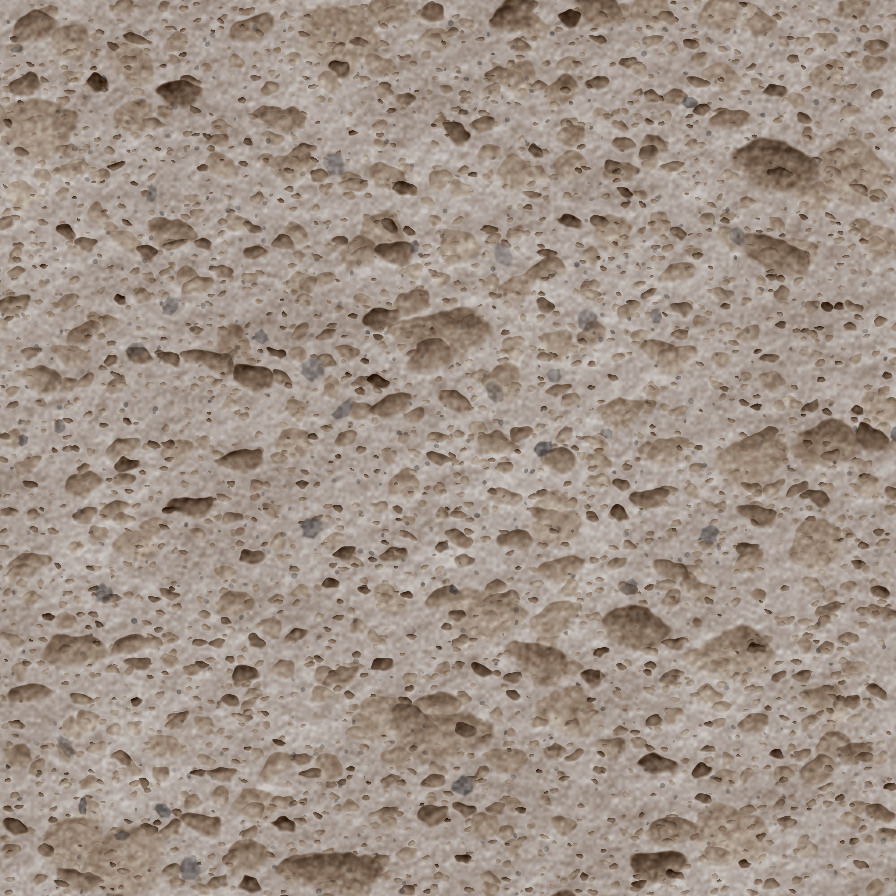
Give the GLSL for this texture, as a Shadertoy shader.

```glsl
// Pale porous volcanic stone: shaded pits of many sizes, crumbly grain and dark mineral chips.

#define SURFACE_TONE 0.84
#define SHADOW_STRENGTH 0.95
#define RELIEF_STRENGTH 2.6
#define GRAIN_STRENGTH 0.20
#define CRUMB_STRENGTH 0.24
#define LIP_LIGHT 0.07
#define EDGE_WARP 0.007
#define DARK_COLOR vec3(0.25, 0.18, 0.13)
#define MID_COLOR vec3(0.52, 0.445, 0.395)
#define LIGHT_COLOR vec3(0.75, 0.72, 0.70)
#define CHIP_COLOR vec3(0.34, 0.32, 0.32)

vec4 hash4(vec2 p) {
    vec4 q = fract(p.xyxy * vec4(0.1031, 0.1030, 0.0973, 0.1099));
    q += dot(q, q.wzxy + 33.33);
    return fract((q.xxyz + q.yzzw) * q.zywx);
}

float valueNoise(vec2 p) {
    vec2 i = floor(p), f = fract(p);
    f = f * f * (3.0 - 2.0 * f);
    float low = mix(hash4(i).x, hash4(i + vec2(1, 0)).x, f.x);
    float high = mix(hash4(i + vec2(0, 1)).x, hash4(i + vec2(1, 1)).x, f.x);
    return mix(low, high, f.y);
}

// Rough height of the unpitted surface.
float roughness(vec2 p) {
    float sum = 0.0, amp = 0.5;
    p *= 12.0;
    for (int i = 0; i < 5; i++) {
        sum += amp * valueNoise(p);
        p = mat2(1.6, 1.2, -1.2, 1.6) * p + 7.3;
        amp *= 0.6;
    }
    return sum;
}

// Cellular noise: distance to the nearest grain centre.
float crumbs(vec2 p) {
    vec2 cell = floor(p);
    float nearest = 2.0;
    for (int k = 0; k < 9; k++) {
        vec2 c = cell + vec2(k % 3 - 1, k / 3 - 1);
        nearest = min(nearest, length(p - c - hash4(c + 11.0).xy));
    }
    return nearest;
}

// One layer of pits: x = shadow, y = hollow mask, z = lit lower lip.
vec3 pitLayer(vec2 p, float count, float cover, float maxDepth, float seed) {
    vec3 result = vec3(0);
    p *= count;
    for (int k = 0; k < 9; k++) {
        vec2 cell = floor(p) + vec2(k % 3 - 1, k / 3 - 1);
        vec4 a = hash4(cell + seed), b = hash4(cell + seed + 57.0);
        if (a.z > cover) continue;
        float turn = (b.x - 0.5) * 0.9, c = cos(turn), s = sin(turn);
        vec2 q = mat2(c, s, -s, c) * (p - cell - 0.5 - 0.7 * (a.xy - 0.5));
        q /= mix(0.16, 0.42, b.y) * vec2(1.15, mix(0.65, 1.0, b.z));
        float angle = atan(q.y, q.x);
        float r = length(q) * (1.0 + 0.11 * sin(2.0 * angle + 6.28 * a.w)
            + 0.08 * sin(3.0 * angle + 40.0 * b.w) + 0.05 * sin(5.0 * angle + 30.0 * b.y));
        float rim = mix(0.5, 0.14, smoothstep(-0.6, 0.4, q.y));
        float inside = 1.0 - smoothstep(1.0 - rim, 1.0, r);
        float crescent = smoothstep(-0.3, 0.95, q.y + 0.35 * (r - 0.5));
        float depth = maxDepth * mix(0.25, 1.0, a.w * a.w);
        float shade = inside * depth * mix(0.25 + 0.5 * depth * depth, 1.0, crescent);
        float lip = exp(-30.0 * (r - 1.0) * (r - 1.0)) * clamp(-q.y, 0.0, 1.0);
        result = max(result, vec3(shade, inside, lip));
    }
    return result;
}

// Sparse angular mineral chips.
float chips(vec2 p, float count, float cover, float seed) {
    float mask = 0.0;
    p *= count;
    for (int k = 0; k < 9; k++) {
        vec2 cell = floor(p) + vec2(k % 3 - 1, k / 3 - 1);
        vec4 a = hash4(cell + seed), b = hash4(cell + seed + 31.0);
        if (a.z > cover) continue;
        float c = cos(6.28 * b.x), s = sin(6.28 * b.x);
        vec2 q = mat2(c, s, -s, c) * (p - cell - a.xy);
        q /= mix(0.12, 0.32, b.y) * vec2(1.0, mix(0.55, 1.0, b.z));
        q = abs(q);
        float edge = max(q.x, 0.5 * q.x + 0.87 * q.y);
        mask = max(mask, (1.0 - smoothstep(0.75, 1.05, edge)) * mix(0.5, 1.0, b.w));
    }
    return mask;
}

void mainImage(out vec4 fragColor, in vec2 fragCoord) {
    vec2 uv = fragCoord / iResolution.y;

    // Ragged pit outlines
    vec2 warp = vec2(valueNoise(uv * 38.0), valueNoise(uv * 38.0 + 91.0)) - 0.5;
    warp += 0.5 * (vec2(valueNoise(uv * 110.0 + 17.0), valueNoise(uv * 110.0 + 53.0)) - 0.5);
    vec2 p = uv + EDGE_WARP * warp;

    // Pits from large to tiny
    vec3 pits = pitLayer(p, 9.0, 0.55, 0.80, 3.0);
    pits = max(pits, pitLayer(p, 17.0, 0.62, 0.90, 120.0));
    pits = max(pits, pitLayer(p, 34.0, 0.55, 0.95, 260.0));
    pits = max(pits, pitLayer(uv + 0.4 * (p - uv), 75.0, 0.40, 0.85, 410.0));

    // Light from above over the rough surface
    float relief = roughness(uv) - roughness(uv + vec2(-0.001, 0.003));
    float grain = valueNoise(uv * 250.0) - 0.5;
    float crumb = 0.45 - crumbs(p * 95.0);
    float tone = SURFACE_TONE + RELIEF_STRENGTH * relief + GRAIN_STRENGTH * grain;
    tone += 0.12 * (valueNoise(uv * 9.0 + 5.0) - 0.5);
    tone += CRUMB_STRENGTH * crumb * mix(0.25, 1.0, pits.y);
    tone += LIP_LIGHT * pits.z - SHADOW_STRENGTH * pits.x - 0.03 * pits.y;
    tone = clamp(tone, -0.2, 1.1);

    // Stone colour, warmer inside the hollows
    vec3 color = tone < 0.5 ? mix(DARK_COLOR, MID_COLOR, tone * 2.0)
                            : mix(MID_COLOR, LIGHT_COLOR, tone * 2.0 - 1.0);
    color *= mix(vec3(1), vec3(1.01, 0.99, 0.94), pits.y);

    // Grey chips and fine dark specks
    float chip = max(chips(p, 22.0, 0.07, 530.0), 0.8 * chips(uv, 85.0, 0.10, 700.0));
    color = mix(color, CHIP_COLOR + 0.25 * grain, 0.8 * chip);

    fragColor = vec4(color, 1.0);
}
```
